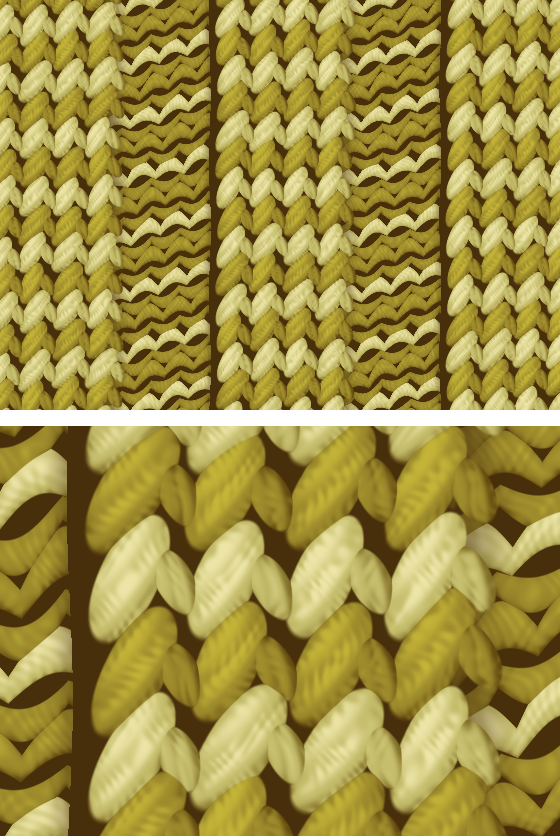
Top, the full canvas; bottom, a detail of the centre.
Write a WebGL 1 fragment shader that draws this texture.

```glsl
precision mediump float;
uniform vec2 u_resolution;

const float TILE = 0.562;     // one rib plus one purl panel
const float COLUMN = 0.081;   // spacing of rib columns
const float ROW = 0.0702;     // height of one stitch
const float RIB_START = -0.05;
const float PANEL_MID = 0.404;
const vec3 GAP = vec3(0.28, 0.185, 0.045);

float hash(vec2 id) {
  return fract(sin(dot(id, vec2(12.99, 78.23))) * 437.58);
}

// Layered sines for the hairy yarn surface
float fuzz(vec2 p) {
  vec2 bend = vec2(sin(p.x * 61.0 + 2.0 * sin(p.y * 47.0)), sin(p.y * 83.0 - 2.0 * sin(p.x * 57.0)));
  return 0.5 * sin(p.x * 330.0 - p.y * 140.0 + 4.0 * bend.y)
       + 0.5 * sin(p.y * 360.0 + p.x * 510.0 + 5.0 * bend.x);
}

vec3 yarnColour(float cream, float light) {
  vec3 dark = mix(vec3(0.39, 0.29, 0.06), vec3(0.50, 0.43, 0.15), cream);
  vec3 middle = mix(vec3(0.61, 0.54, 0.17), vec3(0.77, 0.74, 0.42), cream);
  vec3 bright = mix(vec3(0.77, 0.71, 0.22), vec3(0.93, 0.90, 0.66), cream);
  vec3 shade = mix(dark, middle, smoothstep(0.0, 0.55, light));
  return mix(shade, bright, smoothstep(0.5, 1.0, light));
}

// Lays a strand (colour, height) over whatever is lower
vec4 cover(vec4 below, vec4 strand) {
  return mix(below, strand, smoothstep(0.0, 0.16, strand.a - below.a));
}

// Slanted, tapering leg of a knit stitch
vec4 stitchLeg(vec2 p, float angle, vec2 size, float cream, float dim, float grain) {
  float s = sin(angle);
  float c = cos(angle);
  vec2 q = vec2(p.x * c - p.y * s, p.x * s + p.y * c) / size;
  float dome = 1.0 - q.x * q.x - pow(abs(q.y), 2.2);
  float ply = sin(q.x * 7.0 - q.y * 4.0 + 0.7 * grain);
  float light = 0.1 + 0.72 * sqrt(max(dome, 0.0)) - 0.16 * q.x + 0.1 * q.y
              + 0.1 * ply + 0.08 * grain - dim;
  float height = dome * (1.0 + 0.3 * clamp(q.y, -1.0, 1.0));
  return vec4(yarnColour(cream, light), max(height, -1.0));
}

// Wavy row of purl bumps; arc is positive for arches, negative for hollows
vec4 purlRow(vec2 p, float arc, float radius, float cream, float dim, float grain) {
  float arch = abs(sin(p.x * 45.0));
  float thickness = radius * mix(0.7, 1.1, arch);
  float across = (p.y - arc * (arch - 0.5)) / thickness;
  float dome = 1.0 - across * across;
  float light = 0.15 + 0.6 * sqrt(max(dome, 0.0)) + 0.16 * across
              + 0.16 * (arch - 0.5) + 0.1 * grain - dim;
  return vec4(yarnColour(cream, light), max(dome, -1.0));
}

vec4 purlPanel(vec2 p, float tile, float grain) {
  vec4 surface = vec4(GAP, 0.0);
  float dx = p.x - PANEL_MID;
  float y = p.y - 0.0288 - 0.30 * dx - 0.004 * sin(dx * 31.0 + p.y * 17.0 + tile);
  float rowBase = floor(y / ROW + 0.5);
  // Sunken hollows first, then the raised rows
  for (int j = -1; j <= 1; j++) {
    float row = rowBase + float(j);
    vec2 q = vec2(dx + 0.035, y - (row + 0.5) * ROW);
    vec4 hollow = purlRow(q, -0.02, 0.016, 0.0, 0.2, grain);
    hollow.a -= 0.25;
    surface = cover(surface, hollow);
  }
  for (int j = -1; j <= 1; j++) {
    float row = rowBase + float(j);
    float cream = 1.0 - mod(row, 2.0);
    float shift = 0.012 * (hash(vec2(row, tile)) - 0.5);
    vec2 q = vec2(dx + shift + 0.02 * cream, y - row * ROW);
    surface = cover(surface, purlRow(q, 0.025, 0.0175, cream, 0.13 * (1.0 - cream), grain));
  }
  // Shadow where the panel sinks beside the ribs
  float lit = smoothstep(0.255, 0.32, p.x) * (1.0 - smoothstep(0.49, 0.53, p.x));
  surface.rgb = mix(GAP, surface.rgb, 0.3 + 0.7 * lit);
  return vec4(mix(GAP, surface.rgb, smoothstep(0.24, 0.265, p.x)), 0.0);
}

vec4 knitRib(vec4 surface, vec2 p, float tile, float grain) {
  float y = p.y - 0.1265 - 0.04 * (p.x + tile * TILE - 0.8);
  float rowBase = floor(y / ROW + 0.5);
  for (int i = 0; i < 4; i++) {
    for (int j = -1; j <= 1; j++) {
      float row = rowBase + float(j);
      vec2 id = vec2(float(i) + 4.0 * tile, row);
      float vary = hash(id) - 0.5;
      float cream = 1.0 - mod(row, 2.0);
      vec2 jitter = vec2(vary, hash(id + 7.3) - 0.5) * 0.009;
      vec2 q = vec2(p.x - float(i) * COLUMN, y - row * ROW) - jitter;
      // Short leg recedes between the columns
      vec4 back = stitchLeg(q - vec2(0.039, -0.006), -0.5, vec2(0.019, 0.036), cream, 0.3, grain);
      back.a -= 0.25;
      surface = cover(surface, back);
      vec2 size = vec2(0.0265, 0.058) * (1.0 + 0.12 * vary);
      surface = cover(surface, stitchLeg(q, 0.5 + 0.16 * vary, size, cream, 0.1 * vary, grain));
    }
  }
  return surface;
}

void main() {
  vec2 p = gl_FragCoord.xy / u_resolution.y;
  float grain = fuzz(p);
  // Slight unevenness of the hand-knit fabric
  p += 0.0025 * vec2(sin(p.y * 19.0 + p.x * 5.0), sin(p.x * 23.0 + p.y * 7.0));
  float tile = floor((p.x - RIB_START) / TILE);
  vec2 local = vec2(p.x - tile * TILE, p.y);
  vec4 surface = purlPanel(local, tile, grain);
  surface = knitRib(surface, local, tile, grain);
  gl_FragColor = vec4(surface.rgb, 1.0);
}
```
